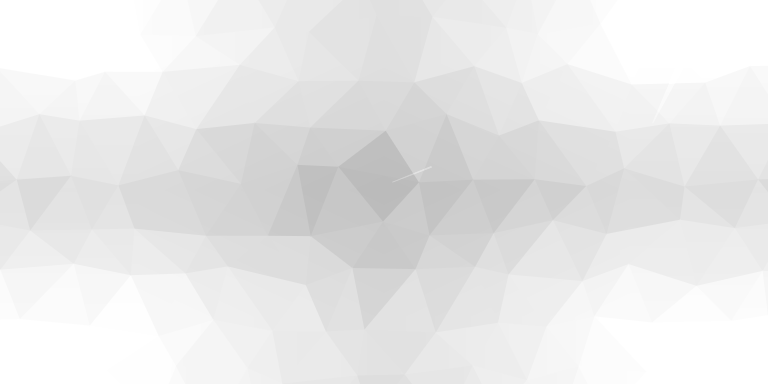
Give the GLSL for this background, as a Shadertoy shader.

```glsl
// Pale low-poly backdrop: a jittered triangular lattice whose facets are each
// shaded by two crossing grey bands, darkest where the bands meet at the centre.
// Facets are summed by edge coverage, which keeps their borders smooth.

const vec2 SPACING = vec2(0.150, 0.130);  // lattice step, in canvas heights
const vec2 ORIGIN = vec2(0.009, 0.024);

vec2 hash2(vec2 p) {
    vec3 q = fract(p.xyx * vec3(0.1031, 0.1030, 0.0973));
    q += dot(q, q.yzx + 33.33);
    return fract((q.xx + q.yz) * q.zy);
}

// Lattice vertex: each row slides half a step, then every point is jittered
vec2 vertexAt(vec2 id) {
    vec2 jitter = (hash2(id + 40.0) - 0.5) * vec2(0.50, 0.46);
    return ORIGIN + SPACING * (vec2(id.x - 0.5 * id.y, id.y) + jitter);
}

// Darkness of the horizontal and vertical bands
float bandDepth(vec2 p) {
    vec2 d = abs(p - vec2(1.0, 0.505));
    float across = 0.138 * max(0.0, 1.0 - d.y / 0.33);
    float upright = 0.125 * max(0.0, 1.0 - d.x / 0.64);
    return across + upright;
}

// Signed distance from p to the line a-b, positive on its left
float leftOf(vec2 p, vec2 a, vec2 b) {
    vec2 e = normalize(b - a);
    return e.x * (p.y - a.y) - e.y * (p.x - a.x);
}

// Adds one counter-clockwise facet as (weighted tone, weight)
vec2 facet(vec2 p, vec2 a, vec2 b, vec2 c, float seed, float pixel) {
    float inside = min(leftOf(p, a, b), min(leftOf(p, b, c), leftOf(p, c, a)));
    float coverage = clamp(0.5 + inside / pixel, 0.0, 1.0);
    float depth = mix(bandDepth((a + b + c) / 3.0), bandDepth(p), 0.12);
    float tone = 1.0 - depth * (1.0 + 0.22 * (seed - 0.5));
    return vec2(tone, 1.0) * coverage;
}

// Tapered bright sliver from a to b
float sliver(vec2 p, vec2 a, vec2 b, float width, float pixel) {
    vec2 e = b - a;
    float t = clamp(dot(p - a, e) / dot(e, e), 0.0, 1.0);
    return smoothstep(pixel, 0.0, length(p - a - e * t) - width * t);
}

void mainImage(out vec4 fragColor, in vec2 fragCoord) {
    float pixel = 1.0 / iResolution.y;
    vec2 p = fragCoord * pixel;
    p.x += 1.0 - 0.5 * iResolution.x * pixel;

    // Undo the row slide to find the nearby lattice cells
    vec2 q = (p - ORIGIN) / SPACING;
    vec2 cell = floor(vec2(q.x + 0.5 * q.y, q.y));

    // Two facets per cell
    vec2 sum = vec2(0.0);
    for (int j = -1; j <= 1; j++) {
        for (int i = -1; i <= 1; i++) {
            vec2 id = cell + vec2(i, j);
            vec2 a = vertexAt(id);
            vec2 b = vertexAt(id + vec2(1.0, 0.0));
            vec2 c = vertexAt(id + vec2(1.0, 1.0));
            vec2 d = vertexAt(id + vec2(0.0, 1.0));
            vec2 seed = hash2(id + 91.0);
            sum += facet(p, a, b, c, seed.x, pixel);
            sum += facet(p, a, c, d, seed.y, pixel);
        }
    }
    float tone = sum.x / max(sum.y, 0.001);

    // Faint glints along two facet edges
    tone += 0.07 * sliver(p, vec2(1.023, 0.526), vec2(1.122, 0.565), 0.001, pixel);
    tone += 0.02 * sliver(p, vec2(1.700, 0.680), vec2(1.770, 0.825), 0.008, pixel);

    fragColor = vec4(vec3(min(tone, 1.0)), 1.0);
}
```
